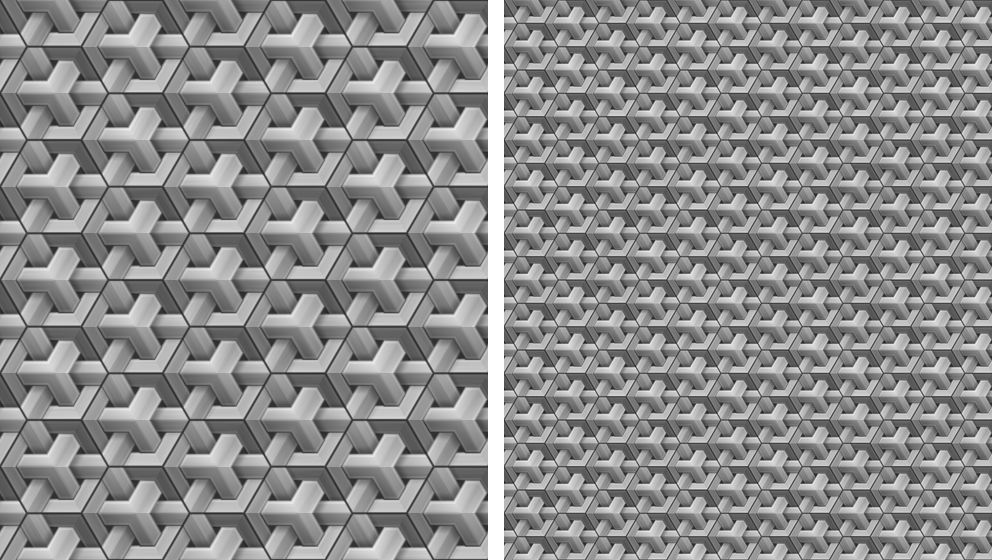
Left: one tile. Right: repeated 2 by 2.
Write a WebGL 1 fragment shader that draws this pattern.

```glsl
precision highp float;
// Interlaced hexagon relief in greys: every tile holds a raised three-armed star,
// three bars tucked beneath it and a chevron rim. Tiles come from a staggered
// lattice; the parts are angular folds shaded by facet, bevel and brushed grain.

uniform vec2 u_resolution;

const float PI = 3.14159265;
const float ROOT3 = 1.7320508;
const vec2 REPEATS = vec2(3.0, 6.0);  // column pairs across, tiles down
const float ARM = 0.272;              // half width of arms and bars
const float STAR_REACH = 0.71;        // apothem where the star ends
const float RIM_INNER = 0.69;         // apothem where the rim begins
const float HOLE_TONE = 0.19;

float hash(vec2 p) {
  return fract(sin(dot(p, vec2(127.1, 311.7))) * 4375.85);
}

float noise(vec2 p) {
  vec2 i = floor(p), f = fract(p);
  f = f * f * (3.0 - 2.0 * f);
  return mix(mix(hash(i), hash(i + vec2(1.0, 0.0)), f.x),
             mix(hash(i + vec2(0.0, 1.0)), hash(i + 1.0), f.x), f.y);
}

// Offset from the nearest tile centre (xy) and the wrapped tile id (zw).
vec4 hexTile(vec2 p) {
  vec2 size = vec2(2.0 * ROOT3, 2.0);
  vec2 idA = floor(p / size + 0.5);
  vec2 idB = floor(p / size);
  vec2 a = p - idA * size;
  vec2 b = p - (idB + 0.5) * size;
  if (dot(a, a) < dot(b, b)) return vec4(a, mod(idA, REPEATS));
  return vec4(b, mod(idB, REPEATS) + 0.5);
}

// Folds p to the nearest of n spokes: distance along, signed offset, spoke index.
vec3 foldSpokes(vec2 p, float phase, float n) {
  float stepAngle = 2.0 * PI / n;
  float k = floor((atan(p.y, p.x + 1e-5) - phase) / stepAngle + 0.5);
  float a = phase + k * stepAngle;
  vec2 dir = vec2(cos(a), sin(a));
  float index = floor(mod(k + 0.5, n));
  return vec3(dot(p, dir), dir.x * p.y - dir.y * p.x, index);
}

float pick(float k, vec3 v) {
  return k < 0.5 ? v.x : (k < 1.5 ? v.y : v.z);
}

float lineAt(float d, float centre, float width) {
  return 1.0 - smoothstep(0.0, width, abs(d - centre));
}

// Dark seam and bright lip at distance d inside a part.
float bevel(float d) {
  return -0.16 * (1.0 - smoothstep(0.0, 0.035, d))
         + 0.06 * lineAt(d, 0.05, 0.035);
}

// Brushed grain that runs lengthwise along a part.
float grain(float along, float across, float seed) {
  vec2 p = vec2(along * 1.5, abs(across) * 18.0) + seed * 37.0;
  return 0.035 * (noise(p) - 0.5);
}

// Two facets meeting in a rounded ridge; tones deepen toward the outer edges.
float ridged(vec3 arm, vec3 leftTones, vec3 rightTones, float soft) {
  float left = pick(arm.z, leftTones);
  float right = pick(arm.z, rightTones);
  float tone = mix(right, left, smoothstep(-soft, soft, arm.y));
  return tone + (tone - 0.58) * 0.5 * (abs(arm.y) / ARM - 0.5);
}

void main() {
  vec2 uv = gl_FragCoord.xy / u_resolution;
  vec2 p = uv * REPEATS * vec2(2.0 * ROOT3, 2.0);
  float px = 2.0 * REPEATS.y / u_resolution.y;
  vec4 tile = hexTile(p - vec2(ROOT3 * 2.0 / 3.0, 0.0));
  float seed = hash(tile.zw + 3.0);

  vec3 side = foldSpokes(tile.xy, PI / 6.0, 6.0);
  vec3 bar = foldSpokes(tile.xy, 0.0, 3.0);
  vec3 star = foldSpokes(tile.xy, PI, 3.0);
  float barEdge = ARM - abs(bar.y);
  float starEdge = min(ARM - abs(star.y), STAR_REACH - side.x);
  float rimEdge = side.x - RIM_INNER;

  // Chevron rim, shaded beside the bars and lit along the outer lip
  float rim = side.z < 2.5 ? pick(side.z, vec3(0.34, 0.37, 0.60))
                           : pick(side.z - 3.0, vec3(0.45, 0.76, 0.72));
  rim += bevel(rimEdge) + grain(side.y, side.x, seed);
  rim += 0.16 * (rimEdge - 0.15) + 0.03 * lineAt(side.x, 0.95, 0.04);
  rim -= 0.07 * (1.0 - smoothstep(0.0, 0.12, -barEdge));
  float tone = mix(HOLE_TONE, rim, smoothstep(-px, px, rimEdge));

  // Bars, darkening where they slip below the star
  float bars = ridged(bar, vec3(0.73, 0.48, 0.54), vec3(0.44, 0.59, 0.71), 0.04);
  bars += bevel(barEdge) + grain(bar.x, bar.y, seed + 1.0);
  bars -= 0.04 * lineAt(bar.y, 0.0, 0.03);
  bars += 0.20 * (bar.x - 0.72);
  bars *= mix(0.7, 1.0, smoothstep(0.0, 0.2, -starEdge));
  tone = mix(tone, bars, smoothstep(-px, px, barEdge));

  // Raised star, lightest near its hub
  float top = ridged(star, vec3(0.43, 0.59, 0.78), vec3(0.78, 0.43, 0.71), 0.05);
  top += bevel(starEdge) + grain(star.x, star.y, seed + 2.0);
  top += 0.18 * (0.35 - star.x);
  tone = mix(tone, top, smoothstep(-px, px, starEdge));

  // Dark joint between tiles, then slight variation from tile to tile
  float joint = smoothstep(0.985 - 1.2 * px, 0.997, side.x);
  tone = mix(tone, 0.15, 0.85 * joint);
  tone *= 0.98 + 0.04 * seed;
  gl_FragColor = vec4(vec3(clamp(tone, 0.0, 1.0)), 1.0);
}
```
